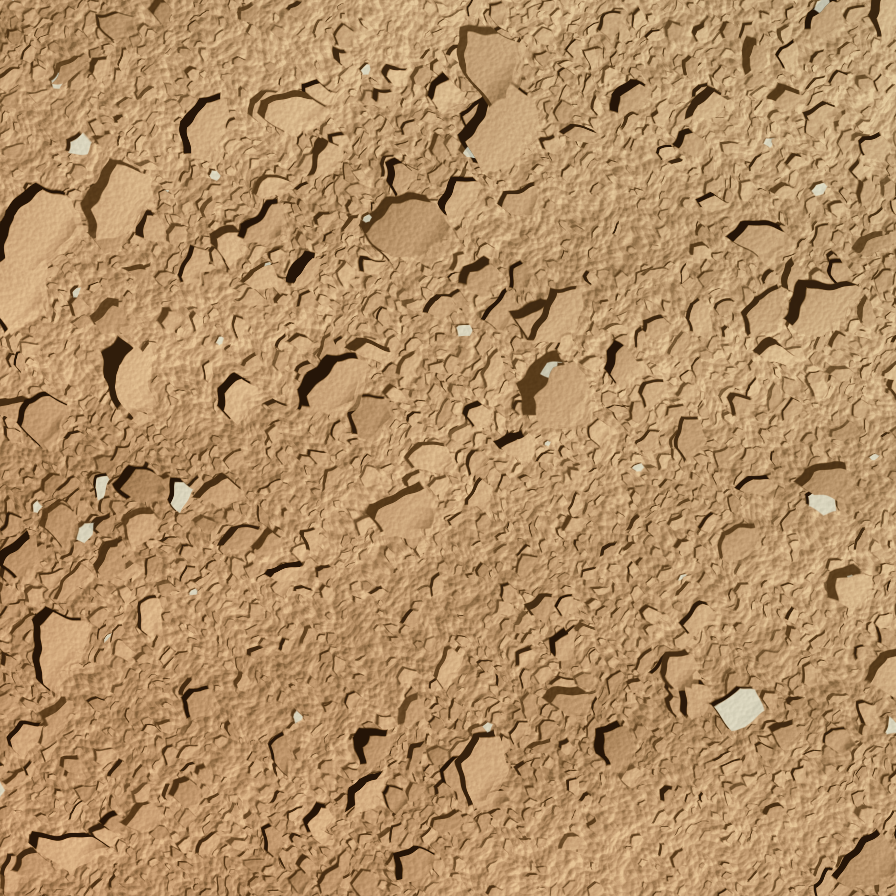
Reproduce this texture procedurally as a Shadertoy shader.

```glsl
const float TAU = 6.2831853;
const vec2 SUN = vec2(0.80, -0.60);   // direction towards the light
const float FEATHER = 0.0012;         // edge softness in canvas units

// Integer scramble of a cell and a property number, 0 to 1
float hash(vec2 cell, float k) {
    ivec3 v = ivec3(vec3(cell, k));
    uint n = uint(v.x * 1597 + v.y * 524309 + v.z * 19);
    n = (n ^ (n >> 15)) * 2246822519u;
    n = (n ^ (n >> 13)) * 3266489917u;
    return float((n ^ (n >> 16)) >> 8) / 16777216.0;
}

// Domed height around the nearest scattered point
float cellular(vec2 p) {
    vec2 base = floor(p);
    float nearest = 4.0;
    for (int y = -1; y <= 1; y++)
    for (int x = -1; x <= 1; x++) {
        vec2 id = base + vec2(x, y);
        vec2 q = id + vec2(hash(id, 1.0), hash(id, 2.0)) - p;
        nearest = min(nearest, dot(q, q));
    }
    return 1.0 - sqrt(nearest);
}

// Positive where the cellular surface faces the sun
float relief(vec2 p) {
    return cellular(p) - cellular(p + SUN * 0.3);
}

vec2 warp(vec2 uv) {
    vec2 bend = 0.0030 * sin(uv.yx * vec2(71.0, 83.0) + 3.0 * sin(uv * 23.0));
    return uv + bend + 0.0008 * sin(uv.yx * vec2(253.0, 227.0) + uv * 90.0);
}

// Slow undulation made of layered sines
float swell(vec2 p) {
    return 0.5 * sin(p.x + 1.7 * sin(p.y * 0.8)) + 0.5 * sin(p.y * 1.6 - p.x * 0.5 + sin(p.x * 1.3));
}

// Irregular faceted outline, negative inside
float facets(vec2 q, vec2 id, float radius, float angle, float stretch) {
    vec2 axis = vec2(cos(angle), sin(angle));
    q = vec2(dot(q, axis), stretch * dot(q, vec2(-axis.y, axis.x)));
    float d = -1.0;
    for (int i = 0; i < 6; i++) {
        float k = float(i);
        float a = (k + 0.7 * hash(id, k + 20.0)) * TAU / 6.0;
        float reach = radius * mix(0.62, 1.10, hash(id, k + 30.0));
        d = max(d, dot(q, vec2(cos(a), sin(a))) - reach);
    }
    return d;
}

// Half-buried stones with thrown shadows; surface holds tone and paleness
void scatterStones(inout vec2 surface, vec2 uv, float count, float density,
                   float depth, float paleShare, float seed) {
    vec2 p = uv * count;
    float soft = FEATHER * count;
    for (int y = -1; y <= 1; y++)
    for (int x = -1; x <= 1; x++) {
        vec2 cell = floor(p) + vec2(x, y);
        vec2 id = cell + seed * 37.0;
        float cluster = 1.0 + 0.7 * swell(cell / count * 11.0 + 2.0);
        if (hash(id, 3.0) > density * cluster) continue;

        vec2 jitter = vec2(hash(id, 4.0), hash(id, 5.0)) - 0.5;
        vec2 q = p - cell - 0.5 - 0.6 * jitter;
        float radius = mix(0.26, 0.54, hash(id, 6.0));
        float angle = 0.85 + 1.8 * (hash(id, 7.0) - 0.5);
        float stretch = mix(1.1, 2.0, hash(id, 8.0));
        float fall = radius * mix(0.20, 0.55, pow(hash(id, 9.0), 2.0));

        float shadowEdge = facets(q + SUN * fall, id, radius, angle, stretch);
        float shade = 1.0 - smoothstep(-soft, soft * 1.5, shadowEdge);
        float darkness = depth * mix(0.45, 1.0, hash(id, 10.0));
        surface.x = mix(surface.x, mix(2.8, -0.4, darkness), shade);

        float stoneEdge = facets(q, id, radius, angle, stretch);
        float body = 1.0 - smoothstep(-soft, soft, stoneEdge);
        float lean = dot(q, SUN) / radius;
        float tone = 4.2 + 1.3 * (hash(id, 11.0) - 0.5) + 0.5 * lean;
        float exposed = body * mix(1.0, 0.45, smoothstep(0.1, 0.8, lean));
        surface.x = mix(surface.x, tone, exposed);
        surface.y = mix(surface.y, step(1.0 - paleShare, hash(id, 12.0)), body);
    }
}

// Soil colours from deep shadow to sunlit dust
vec3 soilColor(float tone) {
    vec3 c = mix(vec3(0.14, 0.08, 0.03), vec3(0.34, 0.23, 0.10), clamp(tone, 0.0, 1.0));
    c = mix(c, vec3(0.51, 0.39, 0.24), clamp(tone - 1.0, 0.0, 1.0));
    c = mix(c, vec3(0.66, 0.52, 0.36), clamp(tone - 2.0, 0.0, 1.0));
    c = mix(c, vec3(0.77, 0.63, 0.47), clamp(tone - 3.0, 0.0, 1.0));
    return mix(c, vec3(0.86, 0.74, 0.57), clamp(tone - 4.0, 0.0, 1.4));
}

void mainImage(out vec4 fragColor, in vec2 fragCoord) {
    vec2 uv = fragCoord / iResolution.y;
    vec2 p = warp(uv);

    // Loose ground: clods, crumbs and grit
    float grit = relief(p * 150.0);
    float ground = 3.75 + 1.0 * relief(p * 24.0) + 2.3 * relief(p * 64.0) + 1.7 * grit;
    vec2 surface = vec2(ground, 0.0);

    // Crumbs, pebbles, lumps and stones
    scatterStones(surface, p, 72.0, 0.62, 0.65, 0.006, 1.0);
    scatterStones(surface, p, 40.0, 0.50, 0.80, 0.016, 2.0);
    scatterStones(surface, p, 21.0, 0.30, 1.00, 0.025, 3.0);
    scatterStones(surface, p, 10.0, 0.22, 1.15, 0.0, 4.0);

    // Dust and shallow furrows over everything, sunnier up on the right
    float across = clamp(0.5 * (uv.x + uv.y), 0.0, 1.0);
    float furrow = swell(vec2(uv.x * 5.0, uv.y * 15.0 - uv.x * 3.0));
    float dust = 0.8 * grit + 0.7 * relief(uv * 210.0);
    float haze = dust + 0.4 * furrow + 0.9 * (across - 0.5);
    float tone = surface.x + haze * smoothstep(0.0, 3.0, surface.x);
    vec3 color = soilColor(tone);
    color *= mix(vec3(1.03, 0.98, 0.95), vec3(0.99, 1.01, 1.01), across);
    color = mix(color, vec3(0.87, 0.87, 0.79) + 0.06 * dust, 0.85 * surface.y);
    fragColor = vec4(clamp(color, 0.0, 1.0), 1.0);
}
```
